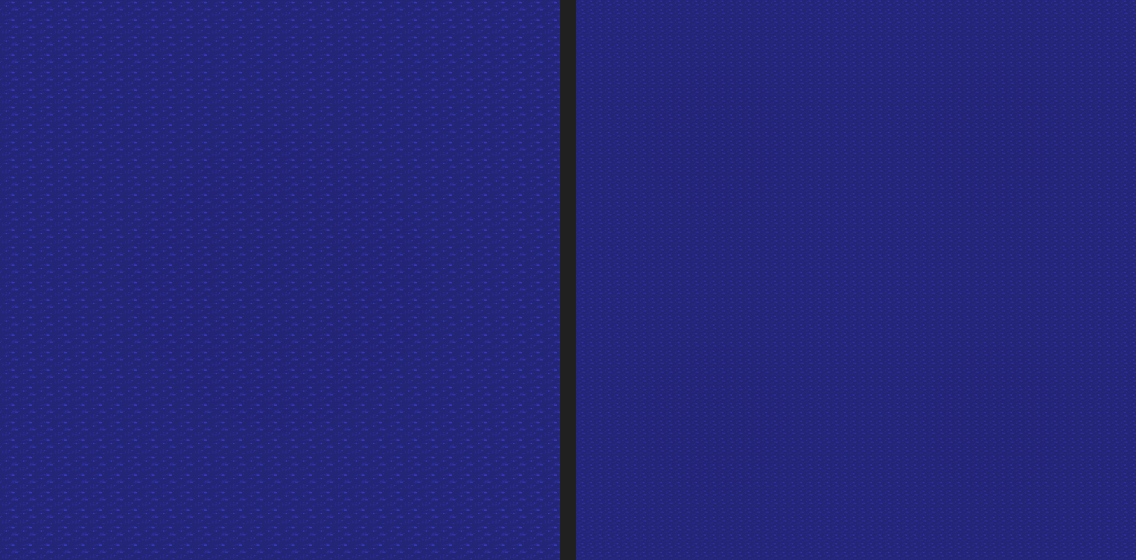
Left, the tile; right, the same tile 2 across and 2 down.
A WebGL 2 fragment shader for this texture:

```glsl
#version 300 es
precision highp float;

uniform vec2 u_resolution;
out vec4 fragColor;

const float COLUMNS = 32.0;          // weave cells across
const float ROWS = 64.0;             // thread rows up, in alternating pairs
const vec2 PHASE = vec2(-0.15, 0.27);
const float GRAIN_PER_TILE = 12.0;   // thread grain inside one repeat
const int MARKS = 4;                 // bright stitches per cell
const float MARK_STEP = 0.194;       // spacing of stitches, part of a cell
const float ZIGZAG = 0.13;           // stitches sit above and below the thread
const float UNIT = 1.0 / 512.0;      // stitch unit, part of the canvas
const float STITCH_RADIUS = 0.66;    // in stitch units
const float STITCH_SOFTNESS = 0.34;
const float DIM_STITCH = 0.36;
const float SHADE = 0.014;           // slow change of light
const vec3 GROUND = vec3(0.137, 0.144, 0.462);
const vec3 THREAD = vec3(0.158, 0.163, 0.540);
const vec3 STITCH = vec3(0.212, 0.222, 0.740);
const float TAU = 6.2831853;

float hash(vec2 p) {
    return fract(sin(dot(p, vec2(127.1, 311.7))) * 43758.5453);
}

// Value noise that wraps after "period" cells
float wrappedNoise(vec2 p, float period) {
    vec2 cell = floor(p);
    vec2 f = fract(p);
    f = f * f * (3.0 - 2.0 * f);
    vec2 a = mod(cell, period);
    vec2 b = mod(cell + 1.0, period);
    return mix(mix(hash(a), hash(vec2(b.x, a.y)), f.x),
               mix(hash(vec2(a.x, b.y)), hash(b), f.x), f.y);
}

// Distance to a short horizontal dash
float dashDistance(vec2 p, float halfLength) {
    p.x -= clamp(p.x, -halfLength, halfLength);
    return length(p);
}

// A short run of stitches, bright and dim in turn
float stitches(vec2 local, float parity, float blur) {
    vec2 cellSize = vec2(1.0 / COLUMNS, 1.0 / ROWS) / UNIT;
    float light = 0.0;
    for (int i = 0; i < MARKS; i++) {
        float k = float(i);
        float dim = mod(k + parity, 2.0);
        vec2 center = 0.5 + vec2((k - 0.5 * float(MARKS - 1)) * MARK_STEP,
                                 ZIGZAG * (2.0 * dim - 1.0));
        vec2 offset = local - center;
        offset.y += offset.x;        // undo the slant, stitches lie level
        float halfLength = 0.8 * step(1.5, k) * (1.0 - dim);
        float d = dashDistance(offset * cellSize, halfLength);
        float strength = mix(1.0 - 0.3 * parity, DIM_STITCH, dim);
        float mark = 1.0 - smoothstep(STITCH_RADIUS - blur, STITCH_RADIUS + blur, d);
        light = max(light, strength * mark);
    }
    return light;
}

void main() {
    vec2 uv = gl_FragCoord.xy / u_resolution;
    float pixel = 1.0 / (UNIT * min(u_resolution.x, u_resolution.y));
    float blur = max(STITCH_SOFTNESS, 0.5 * pixel);

    // Slanted cells: each column lifts the thread by one row
    float across = uv.x * COLUMNS + PHASE.x;
    vec2 slanted = vec2(across, uv.y * ROWS - across + PHASE.y);
    vec2 local = fract(slanted);
    vec2 cell = floor(slanted);
    float parity = 1.0 - mod(cell.x + cell.y, 2.0);

    // Faint thread with broken grain, alike in every repeat
    float grain = wrappedNoise(uv * COLUMNS * GRAIN_PER_TILE, GRAIN_PER_TILE);
    float band = 1.0 - smoothstep(0.15, 0.45, abs(local.y - 0.5));
    float thread = band * smoothstep(0.45, 0.85, grain);
    vec3 color = mix(GROUND, THREAD, thread);

    // Bright stitches along the thread
    color = mix(color, STITCH, stitches(local, parity, blur));

    // Gentle light towards the edges
    vec2 edge = cos(TAU * uv);
    color *= 1.0 + SHADE * 0.5 * (edge.x + edge.y);

    fragColor = vec4(color, 1.0);
}
```
